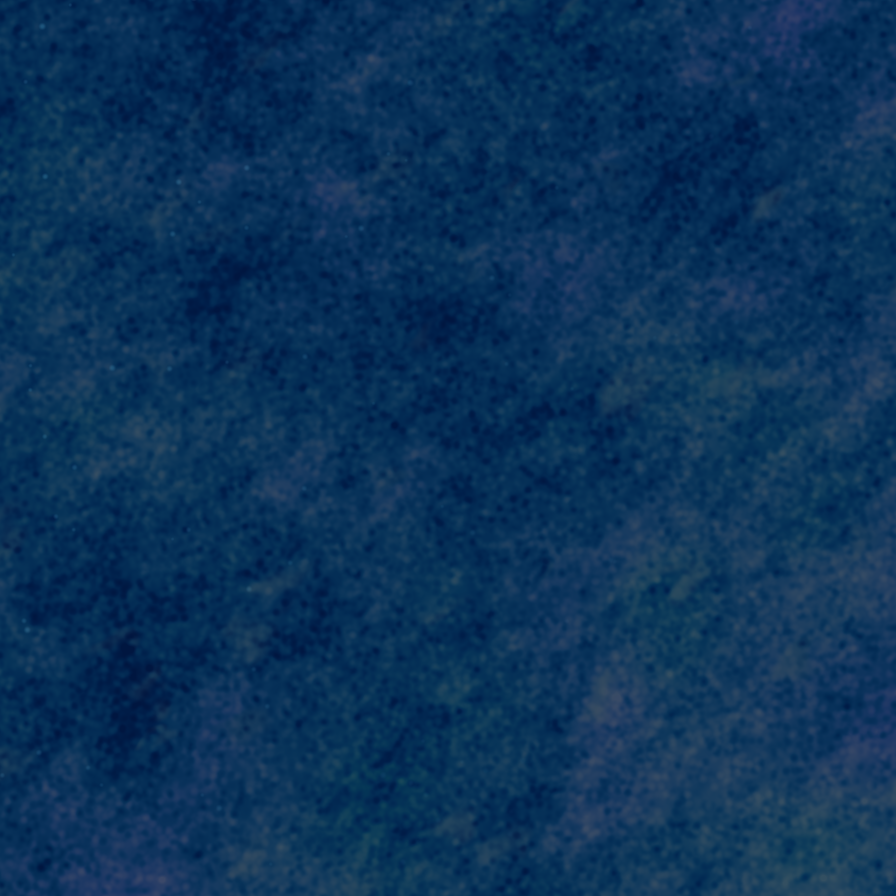
A WebGL 2 fragment shader for this texture:

```glsl
#version 300 es
precision highp float;
// Weathered deep blue surface with cloudy patches, pale diagonal flecks and fine grain.

#define CLOUD_CELLS 5.0
#define PATCH_CELLS 15.0
#define MOTTLE_CELLS 46.0
#define GRAIN_CELLS 150.0
#define CLOUD_GAIN 0.45
#define PATCH_GAIN 0.42
#define MOTTLE_GAIN 0.40
#define GRAIN_GAIN 0.55
#define FLECK_CELLS 15.0
#define FLECK_CHANCE 0.22
#define FLECK_ANGLE 0.65
#define SPECK_CELLS 60.0

uniform vec2 u_resolution;
out vec4 fragColor;

// Three random values in 0..1 for one cell and layer
vec3 hashCell(ivec2 cell, int layer) {
  uvec3 v = uvec3(ivec3(cell, layer)) * 1664525u + 1013904223u;
  v.x += v.y * v.z; v.y += v.z * v.x; v.z += v.x * v.y;
  v ^= v >> 16u;
  v.x += v.y * v.z; v.y += v.z * v.x; v.z += v.x * v.y;
  return vec3(v >> 8u) / 16777216.0;
}

// Cellular noise: soft light and dark bumps on jittered points, about unit deviation
float cellNoise(vec2 p, int layer) {
  ivec2 base = ivec2(floor(p));
  float sum = 0.0;
  for (int y = -1; y <= 1; y++) {
    for (int x = -1; x <= 1; x++) {
      ivec2 cell = base + ivec2(x, y);
      vec3 h = hashCell(cell, layer);
      vec2 d = p - vec2(cell) - h.xy;
      float bump = max(0.0, 1.0 - dot(d, d));
      sum += (2.0 * h.z - 1.0) * bump * bump;
    }
  }
  return 2.2 * sum;
}

// Sparse soft blobs, kept in a share of the cells
float scatter(vec2 p, float chance, float radius, int layer) {
  ivec2 base = ivec2(floor(p));
  float cover = 0.0;
  for (int y = -1; y <= 1; y++) {
    for (int x = -1; x <= 1; x++) {
      ivec2 cell = base + ivec2(x, y);
      vec3 h = hashCell(cell, layer);
      float rank = h.z / chance;
      float size = radius * mix(1.0, 0.5, min(rank, 1.0));
      float d = length(p - vec2(cell) - h.xy);
      float blob = (1.0 - smoothstep(0.1 * size, size, d)) * step(rank, 1.0);
      cover = max(cover, blob * (1.0 - 0.5 * rank));
    }
  }
  return cover;
}

float ramp(float a, float b, float x) {
  return clamp((x - a) / (b - a), 0.0, 1.0);
}

// Tone in standard deviations to colour
vec3 blueRamp(float tone) {
  vec3 c = mix(vec3(0.0, 0.085, 0.25), vec3(0.0, 0.12, 0.29), ramp(-3.2, -2.05, tone));
  c = mix(c, vec3(0.01, 0.17, 0.33), ramp(-2.05, -1.04, tone));
  c = mix(c, vec3(0.03, 0.20, 0.35), ramp(-1.04, -0.14, tone));
  c = mix(c, vec3(0.08, 0.23, 0.37), ramp(-0.14, 0.77, tone));
  c = mix(c, vec3(0.14, 0.26, 0.38), ramp(0.77, 1.81, tone));
  return mix(c, vec3(0.21, 0.30, 0.39), ramp(1.81, 3.2, tone));
}

void main() {
  vec2 p = gl_FragCoord.xy / u_resolution;
  float ca = cos(FLECK_ANGLE), sa = sin(FLECK_ANGLE);
  vec2 along = vec2(ca * p.x + sa * p.y, ca * p.y - sa * p.x);
  vec2 stretched = along * vec2(0.75, 1.25);

  // Noise layers from broad to fine
  float cloud = cellNoise(p * CLOUD_CELLS, 1);
  float patches = cellNoise(stretched * PATCH_CELLS, 2);
  float mottle = cellNoise(stretched * MOTTLE_CELLS, 3);
  float grain = cellNoise(p * GRAIN_CELLS, 4);

  // Darker toward the upper left, paler toward the lower right
  float trend = 1.1 * (p.x - 0.5) - 0.6 * (p.y - 0.5);
  float tone = trend - 0.08 + CLOUD_GAIN * cloud + PATCH_GAIN * patches
             + MOTTLE_GAIN * mottle + GRAIN_GAIN * grain;

  // Pale worn flecks with ragged outlines
  vec2 ragged = stretched * FLECK_CELLS + 0.14 * vec2(mottle, cellNoise(stretched * MOTTLE_CELLS, 5));
  float fleck = scatter(ragged, FLECK_CHANCE, 0.5, 6);
  fleck *= clamp(0.6 + 0.5 * trend + 0.15 * mottle + 0.1 * grain, 0.0, 1.0);

  // Violet and green-grey drift in the paler areas
  float drift = cellNoise(p * CLOUD_CELLS * 1.4, 7) + 0.5 * patches;
  vec3 color = blueRamp(tone);
  color += vec3(0.008, -0.007, 0.008) * drift * ramp(-1.0, 1.0, tone);
  color = mix(color, vec3(0.21, 0.30, 0.37), 0.65 * fleck);

  // Few tiny bright specks, mostly at the upper left
  float speck = scatter(p * SPECK_CELLS, 0.025, 0.3, 8);
  color += vec3(0.09, 0.14, 0.14) * speck * ramp(0.5, -0.6, trend);

  fragColor = vec4(clamp(color, 0.0, 1.0), 1.0);
}
```
